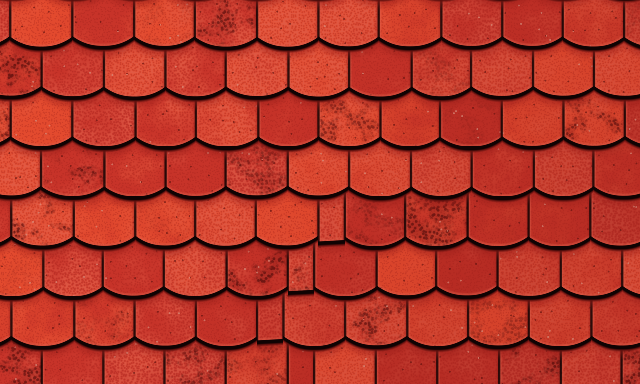
Reproduce this texture procedurally as a Shadertoy shader.

```glsl
// Overlapping rows of weathered red clay roof tiles with scalloped lower edges.

const float ROW_PITCH = 0.8135; // one unit is the width of a tile

struct Tile { float left, width; vec2 id; };

float hash(vec2 p) {
    return fract(sin(dot(p, vec2(127.1, 311.7))) * 43758.55);
}

// Distance to the nearest scattered point
float cellular(vec2 p) {
    vec2 cell = floor(p);
    float nearest = 2.0;
    for (int j = -1; j <= 1; j++)
    for (int i = -1; i <= 1; i++) {
        vec2 c = cell + vec2(i, j);
        nearest = min(nearest, length(c + vec2(hash(c), hash(c + 37.3)) - p));
    }
    return nearest;
}

// Layered sines, roughly -1 to 1
float mottling(vec2 p) {
    float sum = 0.0, gain = 0.55;
    for (int i = 0; i < 4; i++) {
        sum += gain * sin(p.x + 1.7 * sin(p.y)) * cos(p.y - 1.3 * sin(p.x * 0.8));
        p = mat2(1.5, 1.1, -1.1, 1.5) * p + 2.3;
        gain *= 0.6;
    }
    return sum;
}

float jointAt(float k, float row, float spliceIndex) {
    return k + (hash(vec2(k, row)) - 0.5) * 0.045 * step(0.5, abs(k - spliceIndex));
}

// Staggered tiles; the lower rows hold one narrow filler tile each
Tile tileAt(float row, float x) {
    float origin = 0.19 + 0.5 * mod(row, 2.0);
    float spliceIndex = row < 4.5 ? 5.0 : 4.0;
    float splice = origin + spliceIndex, filler = 0.43;
    if (row > 3.5 && x > splice) {
        if (x < splice + filler) return Tile(splice, filler, vec2(50.0, row));
        origin += filler;
    }
    float k = floor(x - origin);
    if (x - origin < jointAt(k, row, spliceIndex)) k -= 1.0;
    else if (x - origin > jointAt(k + 1.0, row, spliceIndex)) k += 1.0;
    float left = jointAt(k, row, spliceIndex);
    float width = jointAt(k + 1.0, row, spliceIndex) - left;
    return Tile(origin + left, width, vec2(k + (origin > 0.9 ? 20.0 : 0.0), row));
}

// Height of a row's lower edge, measured down from the top
float lipAt(float row, float x) {
    Tile t = tileAt(row, x);
    float u = 2.0 * (x - t.left) / t.width - 1.0;
    float sag = t.width < 0.6 ? 0.09 + 0.012 * u : 0.16 * pow(abs(u), 2.3);
    return 0.76 + ROW_PITCH * row - sag + (hash(t.id + 5.0) - 0.5) * 0.018;
}

void mainImage(out vec4 fragColor, in vec2 fragCoord) {
    float px = 10.43 / iResolution.x;
    vec2 p = vec2(fragCoord.x, iResolution.y - fragCoord.y) * px;

    // Pick the visible row and the lips above and below this point
    float row = ceil((p.y - 0.76) / ROW_PITCH);
    if (p.y > lipAt(row, p.x)) row += 1.0;
    float underLip = p.y - lipAt(row - 1.0, p.x);
    float toLip = lipAt(row, p.x) - p.y;

    Tile tile = tileAt(row, p.x);
    float fromLeft = p.x - tile.left;
    float toRight = tile.width - fromLeft;
    vec2 q = p + tile.id * vec2(3.7, 5.3);
    float tone = hash(tile.id + 11.0);
    float cloud = mottling(q * 3.1);
    float grain = cellular(q * 23.0);

    // Fired clay: hue per tile, chalky bloom and fine pits
    vec3 crimson = vec3(0.78, 0.20, 0.16), orange = vec3(0.89, 0.29, 0.18);
    vec3 chalk = vec3(0.88, 0.37, 0.29), deep = vec3(0.61, 0.12, 0.10);
    vec3 soot = vec3(0.06, 0.01, 0.01), shade = vec3(0.36, 0.06, 0.05);
    vec3 color = mix(crimson, orange, smoothstep(0.25, 0.85, tone + 0.2 * cloud));
    float bloom = smoothstep(0.1, 0.9, hash(tile.id + 23.0) + 0.4 * cloud);
    color = mix(color, chalk, bloom * (0.25 + 0.5 * smoothstep(0.3, 0.7, grain)));
    color = mix(color, deep, 0.3 * smoothstep(0.42, 0.1, grain));
    color = mix(color, deep, 0.45 * smoothstep(4.0, 12.0, p.x + 0.6 * p.y) * (1.0 - 0.6 * tone));

    // Sooty wear on some tiles, sparse pale and dark flecks on all
    float worn = smoothstep(0.72, 0.95, hash(tile.id + 41.0));
    float patches = smoothstep(0.0, 0.6, mottling(q * 5.0 + 4.0) + 0.15);
    float specks = smoothstep(0.5, 0.2, cellular(q * 15.0));
    color = mix(color, shade, worn * patches * (0.2 + 0.6 * specks));
    float fleck = cellular(q * 3.3 + 9.0);
    color = mix(color, hash(floor(q * 2.0)) > 0.75 ? vec3(0.85, 0.6, 0.53) : shade,
                0.6 * smoothstep(0.07, 0.03, fleck));

    // Lit left and lower rims
    float rim = smoothstep(0.06, 0.025, toLip) * 0.45;
    rim = max(rim, smoothstep(0.055, 0.025, fromLeft) * 0.45);
    color = mix(color, chalk, rim);

    // Joints between neighbours
    float joint = min(fromLeft, toRight);
    color = mix(color, deep, 0.5 * smoothstep(0.07, 0.01, toRight));
    color = mix(color, soot, 0.85 * (1.0 - smoothstep(0.008, 0.008 + 1.3 * px, joint)));

    // Shadow cast by the row above, with a crisp dark gap
    color = mix(color, deep, 0.55 * smoothstep(0.26, 0.05, underLip));
    color = mix(color, shade, smoothstep(0.105, 0.055, underLip));
    color = mix(color, soot, smoothstep(0.07, 0.04, underLip));
    color = mix(color, soot, smoothstep(px, 0.0, toLip));

    fragColor = vec4(color, 1.0);
}
```
